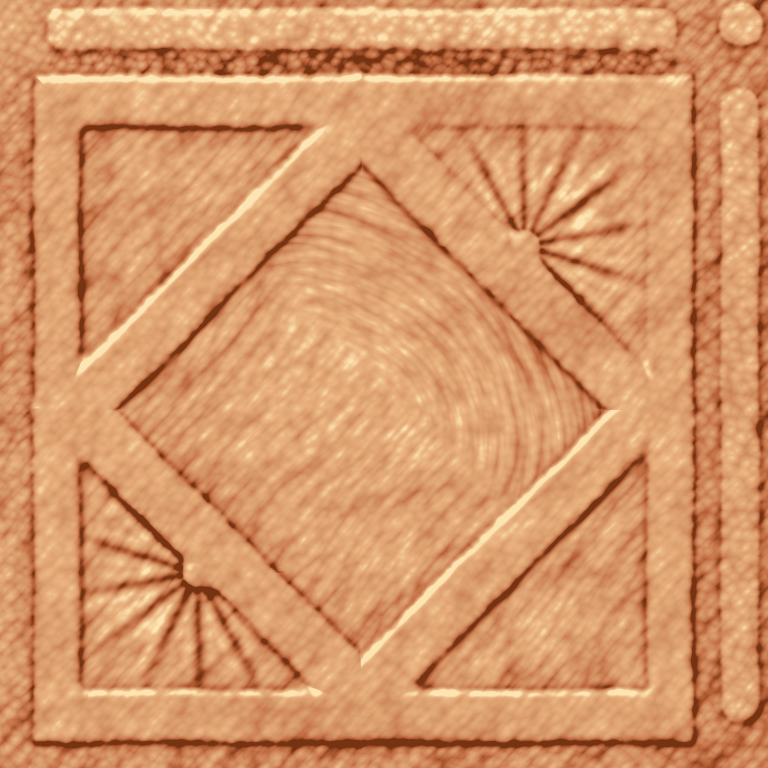
Write a WebGL 2 fragment shader that draws this texture.

```glsl
#version 300 es
precision highp float;
// Carved terracotta panel: square frame, diamond band, two corner fans and side mouldings.
uniform vec2 u_resolution;
out vec4 fragColor;

const vec3 CLAY[6] = vec3[6](
  vec3(0.46, 0.20, 0.07), vec3(0.67, 0.39, 0.23), vec3(0.78, 0.52, 0.35),
  vec3(0.86, 0.62, 0.43), vec3(0.92, 0.71, 0.51), vec3(0.99, 0.90, 0.70));
const vec2 CENTER = vec2(0.470, 0.467);

vec2 hash2(vec2 p) {
  vec3 h = fract(p.xyx * vec3(0.1031, 0.1030, 0.0973));
  h += dot(h, h.yzx + 33.33);
  return fract((h.xx + h.yz) * h.zy);
}

// Distance to the nearest scattered cell point, centred near zero
float cellular(vec2 p) {
  vec2 id = floor(p), f = fract(p);
  float nearest = 4.0;
  for (int y = -1; y <= 1; y++)
    for (int x = -1; x <= 1; x++) {
      vec2 o = vec2(x, y);
      vec2 r = o + hash2(id + o + 50.0) - f;
      nearest = min(nearest, dot(r, r));
    }
  return sqrt(nearest) - 0.46;
}

float box(vec2 p, vec2 c, vec2 halfSize, float radius) {
  vec2 d = abs(p - c) - halfSize + radius;
  return length(max(d, 0.0)) + min(max(d.x, d.y), 0.0) - radius;
}

float smoothUnion(float a, float b, float k) {
  float h = max(k - abs(a - b), 0.0) / k;
  return min(a, b) - h * h * k * 0.25;
}

float plate(vec2 p) { return box(p, vec2(0.4735, 0.469), vec2(0.4275, 0.433), 0.004); }

// Both fans share one frame of reference, mirrored through the centre
vec2 fanSpace(vec2 p) {
  vec2 q = p - CENTER;
  return q * (q.x + q.y < 0.0 ? -1.0 : 1.0) - 0.213;
}

// Signed distance to everything that stands proud of the ground
float relief(vec2 p) {
  vec2 q = abs(p - CENTER);
  float outer = plate(p);
  float frame = max(outer, -box(p, vec2(0.473, 0.4695), vec2(0.371, 0.3675), 0.012));
  float band = max((abs(q.x + q.y - 0.3725) - 0.0505) * 0.707, outer);
  float d = smoothUnion(frame, band, 0.02);
  d = smoothUnion(d, length(fanSpace(p)) - 0.018, 0.02);
  d = min(d, box(p, vec2(0.471, 0.963), vec2(0.409, 0.026), 0.018));
  d = min(d, box(p, vec2(0.9635, 0.473), vec2(0.023, 0.411), 0.022));
  return min(d, length(p - vec2(0.965, 0.968)) - 0.027);
}

// Long chisel marks running along the first axis
float chisel(vec2 p) {
  return cellular(p * vec2(13.0, 60.0)) + 0.6 * cellular(p * vec2(30.0, 115.0) + 7.0);
}

void main() {
  vec2 p = gl_FragCoord.xy / u_resolution;
  vec2 q = p - CENTER;
  vec2 drift = 0.0045 * vec2(sin(p.y * 19.0 + 4.0 * p.x), sin(p.x * 23.0 - 6.0 * p.y));
  float pits = cellular((p + drift) * vec2(62.0, 76.0));
  float mottle = cellular(p * 27.0 + 3.0);
  float patches = cellular(p * 9.0 + 1.7);

  // Edge distance and its slope toward the light
  float d = relief(p + 0.2 * drift) + 0.0015 * pits + 0.003 * mottle;
  vec2 e = vec2(0.002, 0.0);
  vec2 slope = vec2(relief(p + e) - relief(p - e), relief(p + e.yx) - relief(p - e.yx));
  float facing = dot(slope / (length(slope) + 1e-4), vec2(-0.5, 0.866));
  float ground = smoothstep(-0.002, 0.004, d);
  float margin = smoothstep(-0.003, 0.003, plate(p));
  float inDiamond = 1.0 - smoothstep(0.31, 0.33, abs(q.x) + abs(q.y));

  // Straight strokes, turning into arcs on the upper right of the diamond
  vec2 w = p + drift;
  float straight = chisel(vec2(dot(w, vec2(0.67, 0.74)), dot(w, vec2(-0.74, 0.67))));
  vec2 a = w - vec2(0.40, 0.42);
  float arcs = chisel(vec2(atan(a.y, a.x) * 0.2, length(a)));
  float strokes = mix(straight, arcs, inDiamond * smoothstep(0.03, 0.11, q.x + q.y));

  // Broad light and dark, then tool marks
  float tone = 2.98 + 0.15 * sin(p.x * 9.0 + 2.0 * sin(p.y * 7.0)) - 0.6 * mottle - 0.75 * patches;
  tone += 0.5 * inDiamond * exp(-dot(q - 0.02, q - 0.02) * 35.0);
  tone += 0.55 * (1.0 - ground) * smoothstep(0.93, 0.95, p.y);
  tone += 0.15 * (1.0 - ground) - 0.3 * smoothstep(0.11, 0.06, p.y);
  tone -= margin * ground * (0.25 + 0.5 * smoothstep(0.89, 0.91, p.x));
  tone -= strokes * mix(1.3, 1.85, ground) + pits * mix(1.0, 1.8, margin);

  // Shadowed creases, lit rims and soft shade cast on the ground
  float soft = mix(1.0, 0.5, max(smoothstep(0.90, 0.91, p.x), smoothstep(0.92, 0.93, p.y)));
  soft *= 1.0 - 0.6 * smoothstep(0.38, 0.46, q.x + q.y) * step(p.x, 0.88) * step(p.y, 0.88);
  float crease = exp(-pow((d - 0.003) / 0.0055, 2.0));
  float rim = exp(-pow((d + 0.005) / 0.005, 2.0));
  tone -= soft * crease * (1.9 - 1.2 * facing);
  float lit = smoothstep(0.45, 0.95, facing) * (1.0 - 0.6 * smoothstep(0.5, 0.85, p.x) * step(0.85, p.y));
  lit *= 1.0 - 0.5 * step(p.y, 0.12) * smoothstep(-0.1, 0.1, mottle);
  tone += soft * rim * (2.5 * lit + 0.4 * min(facing, 0.0));
  tone -= soft * ground * exp(-max(d, 0.0) / 0.03) * (0.75 + 1.4 * max(strokes, 0.0));

  // Fan grooves widening away from each boss, with a lit lip on one side
  vec2 f = fanSpace(p);
  float reach = length(f);
  float turn = fract((degrees(atan(f.y, f.x)) - 10.0) / 27.0 + 0.5) - 0.5;
  float offset = turn * radians(27.0) * reach;
  float inFan = ground * (1.0 - margin) * step(0.0, q.x * q.y) * (1.0 - inDiamond);
  float fade = smoothstep(0.20, 0.08, reach);
  tone -= inFan * fade * 2.6 * exp(-pow(offset / (0.0045 + 0.02 * reach), 2.0));
  float lip = exp(-pow((abs(offset) - 0.015) / 0.007, 2.0)) * smoothstep(0.03, 0.06, reach);
  tone += inFan * (0.3 + 0.9 * lip * fade);

  // Deep ragged channel under the top moulding
  float channel = exp(-pow((p.y - 0.921 + 0.008 * mottle) / 0.013, 2.0));
  channel *= smoothstep(0.05, 0.08, p.x) * smoothstep(0.89, 0.86, p.x);
  tone -= channel * (1.2 + 1.8 * pits);

  // Clay ramp with a redder cast in the hollows
  float t = clamp(tone, 0.0, 4.999);
  int i = int(t);
  vec3 color = mix(CLAY[i], CLAY[i + 1], t - float(i));
  float blush = smoothstep(2.9, 1.6, t) * smoothstep(0.0, 1.0, t);
  color += vec3(0.03, -0.02, -0.02) * blush;
  fragColor = vec4(color, 1.0);
}
```
